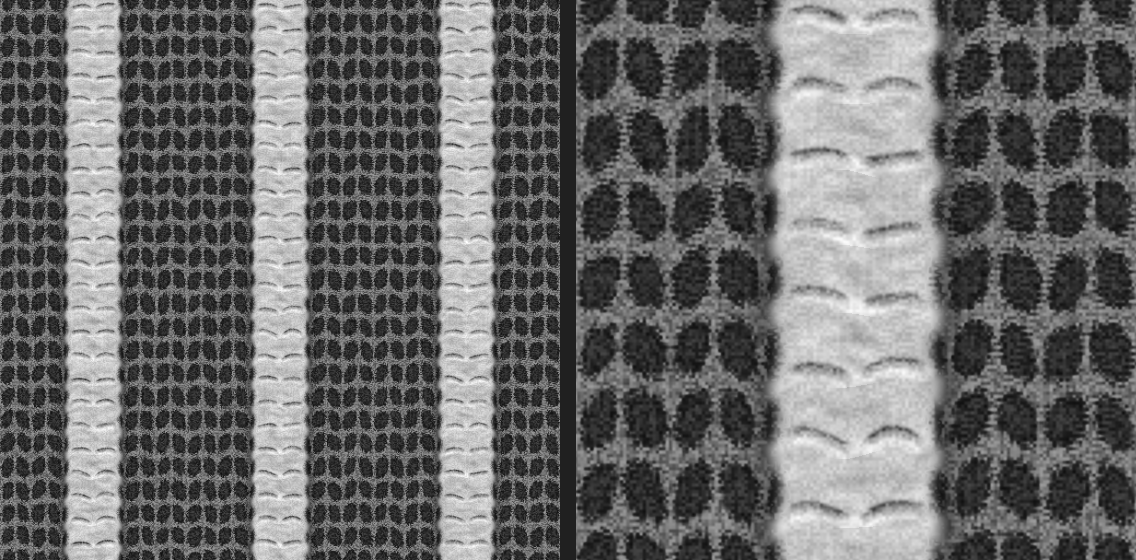
Left: the whole. Right: its middle third, enlarged.
Give the GLSL for this texture, as a WebGL 1 fragment shader.

```glsl
precision highp float;
// Dark knitted fabric with three pale vertical stripes of plaited stitches.

uniform vec2 u_resolution;

const float PI = 3.14159265;
const float STRIPES = 3.0;
const vec2 STITCHES = vec2(36.0, 24.0);    // stitches across and down
const vec2 STITCH_RADIUS = vec2(0.43, 0.41);
const float STITCH_LEAN = 0.14;
const float STRIPE_HALF = 0.139;           // share of one stripe period
const float GRAIN_CELLS = 512.0;
const float WOBBLE = 0.16;

const vec3 YARN_DARK = vec3(0.185);
const vec3 GAP_GREY = vec3(0.455);
const vec3 YARN_PALE = vec3(0.775);
const float GRAIN_DARK = 0.19;
const float GRAIN_GAP = 0.32;
const float GRAIN_PALE = 0.13;

float hash(vec2 p) {
  return fract(sin(dot(p, vec2(127.1, 311.7))) * 43758.545);
}

// Value noise that wraps after a whole number of cells.
float wrapNoise(vec2 p, vec2 period) {
  vec2 i = floor(p);
  vec2 f = fract(p);
  f = f * f * (3.0 - 2.0 * f);
  vec2 a = mod(i, period);
  vec2 b = mod(i + 1.0, period);
  return mix(mix(hash(a), hash(vec2(b.x, a.y)), f.x),
             mix(hash(vec2(a.x, b.y)), hash(b), f.x), f.y);
}

float bump(float x, float width) {
  x /= width;
  return exp(-x * x);
}

// Leaning oval stitches over a grainy grey mesh.
vec3 darkKnit(vec2 p, float grain) {
  float row = fract(p.y + 0.05 * cos(PI * p.x) + 0.5) - 0.5;
  float lean = STITCH_LEAN * (1.0 - 2.0 * mod(floor(p.x), 2.0));
  vec2 q = abs(vec2(fract(p.x) - 0.5 - lean * row, row)) / STITCH_RADIUS;
  float d = pow(pow(q.x, 2.6) + pow(q.y, 2.6), 1.0 / 2.6);
  float gap = smoothstep(0.78, 1.16, d + 0.3 * grain);
  vec3 color = mix(YARN_DARK, GAP_GREY, gap);
  color -= 0.03 * bump(d - 0.7, 0.2);
  return color + grain * mix(GRAIN_DARK, GRAIN_GAP, gap);
}

// Two columns of arched creases with bright rims and soft fibres.
vec3 paleKnit(vec2 uv, float t, float y, float grain) {
  float row = fract(y + 0.5) - 0.5;
  float side = t < 0.0 ? -1.0 : 1.0;
  vec2 id = vec2(mod(floor(uv.x * STRIPES * 2.0), STRIPES * 2.0),
                 mod(floor(y + 0.5), STITCHES.y));
  float vary = hash(id + 17.0);
  float a = (t - 0.47 * side) / 0.45;
  float arch = -0.3 + 0.13 * (1.0 - a * a) + 0.05 * a * side;
  float dy = row - arch + 0.06 * (vary - 0.5);
  float span = 1.0 - smoothstep(0.55, 1.0, abs(a));

  // Crease: a thin dark upper line over a grey lens.
  float crease = bump(dy, 0.045) * (0.16 + 0.2 * vary);
  crease += bump(dy + 0.06, 0.07) * 0.13;
  float rim = bump(dy + 0.19, 0.07) * 0.1;

  // Bright knots between columns and a plait shadow above them.
  float knot = bump(t, 0.16) * bump(row + 0.4, 0.14) * 0.13;
  float plait = bump(t - 0.25 * (vary - 0.5), 0.3) * bump(row - 0.16, 0.1) * 0.1;

  vec2 fibreCells = vec2(72.0, 144.0);
  vec2 f = uv * fibreCells;
  f.y += 0.8 * sin(2.0 * PI * uv.x * STRIPES * 4.0);
  float fibre = wrapNoise(f, fibreCells) - 0.5;
  float light = span * (rim - crease) + knot - plait + 0.15 * fibre;
  return YARN_PALE + light + grain * (GRAIN_PALE + 0.6 * crease * span);
}

void main() {
  vec2 uv = gl_FragCoord.xy / u_resolution;
  float grain = wrapNoise(uv * GRAIN_CELLS - 0.5, vec2(GRAIN_CELLS)) - 0.5;

  // Hand-made irregularity of the stitches.
  vec2 wob = vec2(wrapNoise(uv * STITCHES, STITCHES),
                  wrapNoise(uv * STITCHES + 7.3, STITCHES)) - 0.5;
  vec2 p = uv * STITCHES + WOBBLE * wob;

  // Fuzzy scalloped stripe edge.
  float s = fract(uv.x * STRIPES) - 0.5;
  float halfWidth = STRIPE_HALF - 0.006 * cos(2.0 * PI * p.y) + 0.008 * wob.x;
  float edge = abs(s) - halfWidth;
  float stripe = 1.0 - smoothstep(-0.014, 0.018, edge + 0.016 * grain);

  vec3 dark = darkKnit(p, grain) * (1.0 - 0.3 * bump(edge - 0.022, 0.022));
  vec3 pale = paleKnit(uv, s / STRIPE_HALF, p.y, grain);
  gl_FragColor = vec4(clamp(mix(dark, pale, stripe), 0.0, 1.0), 1.0);
}
```
